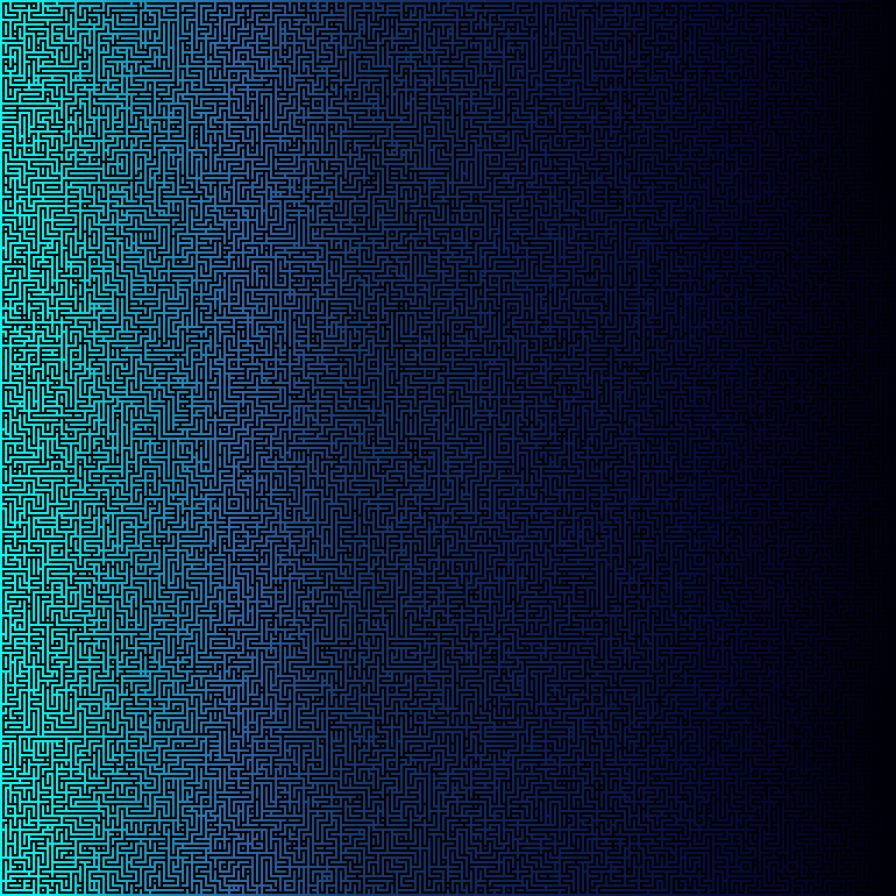
This pattern is drawn by a WebGL 2 fragment shader. Its source:

```glsl
#version 300 es
precision highp float;
precision highp int;

uniform vec2 u_resolution;
out vec4 fragColor;

const int BLOCKS = 96;            // coarse blocks per side
const int CELLS = 2 * BLOCKS;     // corridor cells per side
const float HALF_WALL = 0.25;     // half wall width, in cells
const float BRANCHING = 0.06;     // share of walls toggled for forks and dead ends
const float WOBBLE = 0.035;       // sideways drift of the colour bands
const float WOBBLE_SCALE = 6.0;
const vec3 FLOOR_COLOR = vec3(0.0, 0.004, 0.015);

const int STOPS = 9;
const float STOP_X[STOPS] = float[](0.0, 0.06, 0.15, 0.26, 0.40, 0.60, 0.80, 0.92, 1.0);
const vec3 STOP_COLOR[STOPS] = vec3[](
  vec3(0.00, 1.00, 0.96), vec3(0.02, 0.93, 0.91),
  vec3(0.08, 0.63, 0.78), vec3(0.18, 0.42, 0.66),
  vec3(0.09, 0.23, 0.44), vec3(0.05, 0.13, 0.34),
  vec3(0.025, 0.05, 0.24), vec3(0.01, 0.02, 0.13), vec3(0.0, 0.0, 0.05));

uint hash(ivec2 p) {
  uint h = uint(p.x) * 1597334673u ^ uint(p.y) * 3812015801u;
  h = (h ^ (h >> 16)) * 2246822519u;
  h = (h ^ (h >> 13)) * 3266489917u;
  return h ^ (h >> 16);
}

float hash01(ivec2 p) {
  return float(hash(p) >> 8) / 16777216.0;
}

float valueNoise(vec2 p) {
  ivec2 i = ivec2(floor(p));
  vec2 f = fract(p);
  f = f * f * (3.0 - 2.0 * f);
  return mix(mix(hash01(i), hash01(i + ivec2(1, 0)), f.x),
             mix(hash01(i + ivec2(0, 1)), hash01(i + ivec2(1, 1)), f.x), f.y);
}

bool inside(ivec2 p, int size) {
  return all(greaterThanEqual(p, ivec2(0))) && all(lessThan(p, ivec2(size)));
}

ivec2 randomDir(ivec2 block) {
  uint k = hash(block) >> 7;
  ivec2 axis = (k & 1u) == 0u ? ivec2(1, 0) : ivec2(0, 1);
  return (k & 2u) == 0u ? axis : -axis;
}

// Odd blocks turn away from links already made by their even neighbours
ivec2 linkDir(ivec2 block) {
  ivec2 d = randomDir(block);
  if (((block.x + block.y) & 1) == 1) {
    for (int i = 0; i < 3; i++) {
      if (randomDir(block + d) == -d) d = ivec2(-d.y, d.x);
    }
  }
  return d;
}

bool linked(ivec2 a, ivec2 b) {
  if (!inside(a, BLOCKS) || !inside(b, BLOCKS)) return false;
  return linkDir(a) == b - a || linkDir(b) == a - b;
}

// Corridors trace the outline of the linked blocks; b is right of or above a
bool corridor(ivec2 a, ivec2 b) {
  ivec2 blockA = a >> 1, blockB = b >> 1;
  bool open;
  if (blockA == blockB) {
    ivec2 outward = 2 * (a & 1) - 1;
    outward *= ivec2(1) - (b - a);
    open = !linked(blockA, blockA + outward);
  } else {
    open = linked(blockA, blockB);
  }
  return (hash01(2 * a + (b - a) + 1000) < BRANCHING) != open;
}

float wallBetween(ivec2 a, ivec2 b) {
  bool inA = inside(a, CELLS), inB = inside(b, CELLS);
  if (inA && inB) return corridor(a, b) ? 0.0 : 1.0;
  return inA || inB ? 1.0 : 0.0;
}

// Antialiased coverage: a square post plus the arms facing this pixel
float mazeWalls(vec2 uv, float span) {
  float pixel = span / min(u_resolution.x, u_resolution.y);
  vec2 q = uv * span - HALF_WALL;
  ivec2 post = ivec2(floor(q + 0.5));
  vec2 f = q - vec2(post);
  vec2 c = clamp((HALF_WALL - abs(f)) / pixel + 0.5, 0.0, 1.0);
  ivec2 cell = post - ivec2(lessThan(f, vec2(0.0)));
  float across = wallBetween(ivec2(cell.x, post.y - 1), ivec2(cell.x, post.y));
  float upright = wallBetween(ivec2(post.x - 1, cell.y), ivec2(post.x, cell.y));
  return c.x * c.y + (1.0 - c.x) * c.y * across + c.x * (1.0 - c.y) * upright;
}

vec3 wallColor(float x) {
  vec3 color = STOP_COLOR[0];
  for (int i = 1; i < STOPS; i++) {
    float t = clamp((x - STOP_X[i - 1]) / (STOP_X[i] - STOP_X[i - 1]), 0.0, 1.0);
    color = mix(color, STOP_COLOR[i], t);
  }
  return color;
}

void main() {
  vec2 uv = gl_FragCoord.xy / u_resolution;
  float drift = (valueNoise(uv * WOBBLE_SCALE) - 0.5) * WOBBLE;
  float walls = mazeWalls(uv, float(CELLS) + 2.0 * HALF_WALL);
  fragColor = vec4(mix(FLOOR_COLOR, wallColor(uv.x + drift), walls), 1.0);
}
```
